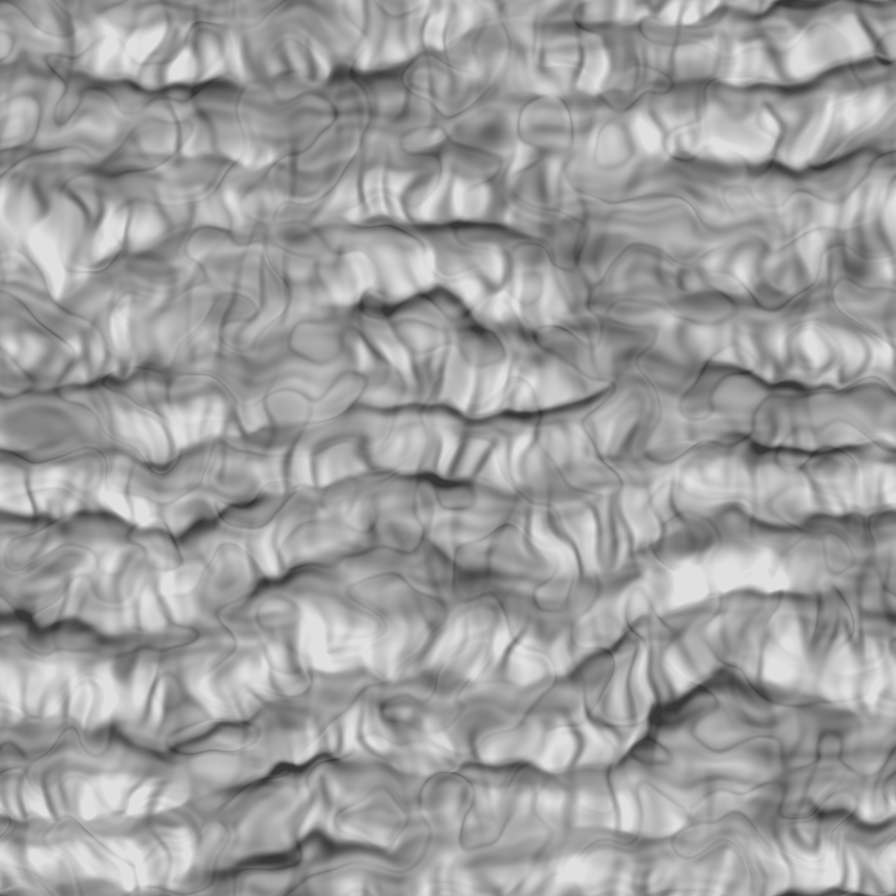
Write a WebGL 1 fragment shader that draws this texture.

```glsl
precision highp float;
// Weathered grey rock: tilted, broken ledges with grooved bright faces and
// dark undercuts. Warped periodic gradient noise lays out the ledges, then
// flowing strokes follow the faces and benches. The canvas tiles once.

uniform vec2 u_resolution;

#define ROWS 10.0           // ledges from bottom to top
#define TILT 1.0            // rows climbed across the width (integer)
#define GROOVES 27.0        // noise cells across for the face grooves
#define STROKES 58.0        // noise cells across one stroke direction
#define SWIRL 0.019         // bending of the strokes
#define BENCH_TONE 0.565
#define FACE_TONE 0.755
#define GROOVE_DEPTH 0.25
#define SHADOW_DEPTH 0.27
#define STROKE_DEPTH 0.20

float hash(vec2 p) {
  vec3 q = fract(p.xyx * 0.1031);
  q += dot(q, q.yzx + 33.33);
  return fract((q.x + q.y) * q.z);
}

// Dot product of a random unit gradient with the offset from its corner.
float corner(vec2 cell, vec2 cells, vec2 offset, float seed) {
  float angle = 6.28318 * hash(mod(cell, cells) + seed * 17.0);
  return dot(vec2(cos(angle), sin(angle)), offset);
}

// Gradient noise that repeats over the unit square.
float noise(vec2 uv, vec2 cells, float seed) {
  vec2 p = uv * cells;
  vec2 i = floor(p);
  vec2 f = p - i;
  vec2 s = f * f * f * (f * (f * 6.0 - 15.0) + 10.0);
  vec2 e = vec2(1.0, 0.0);
  float low = mix(corner(i, cells, f, seed),
                  corner(i + e.xy, cells, f - e.xy, seed), s.x);
  float high = mix(corner(i + e.yx, cells, f - e.yx, seed),
                   corner(i + e.xx, cells, f - e.xx, seed), s.x);
  return mix(low, high, s.y);
}

// Broad bends plus small curls.
vec2 swirl(vec2 uv) {
  vec2 bend = vec2(noise(uv, vec2(5.0, 6.0), 1.0), noise(uv, vec2(5.0, 6.0), 2.0));
  vec2 curl = vec2(noise(uv, vec2(17.0, 19.0), 3.0), noise(uv, vec2(19.0, 17.0), 4.0));
  return uv + vec2(0.035, 0.012) * bend + SWIRL * curl;
}

// Height in rows; the fraction runs from one undercut to the next.
float ledgeHeight(vec2 uv, vec2 flow) {
  float h = uv.y * ROWS - uv.x * TILT;
  h += 1.0 * noise(uv, vec2(3.0, 4.0), 5.0);
  h += 0.45 * noise(uv, vec2(7.0, 6.0), 6.0);
  return h + 0.22 * noise(flow, vec2(24.0, 9.0), 7.0);
}

void main() {
  vec2 uv = gl_FragCoord.xy / u_resolution;
  vec2 flow = swirl(uv);

  // Ledge faces, interrupted along their length
  float rise = fract(ledgeHeight(uv, flow));
  float present = smoothstep(-0.28, 0.16, noise(uv, vec2(5.0, ROWS), 8.0));
  float face = smoothstep(0.02, 0.17, rise) * (1.0 - smoothstep(0.50, 0.86, rise));
  face *= mix(0.2, 1.0, present);

  // Undercut: crisp at the face, softer below it
  float below = rise - step(0.5, rise);
  float spread = below < 0.0 ? 0.10 : 0.055;
  float undercut = exp(-below * below / (spread * spread));
  undercut *= smoothstep(-0.22, 0.30, noise(uv, vec2(5.0, 8.0), 9.0));

  // Upright grooves between rounded blocks
  float block = abs(noise(flow, vec2(GROOVES, ROWS), 10.0));
  float groove = 1.0 - smoothstep(0.0, 0.24, block);
  float depth = smoothstep(-0.3, 0.35, noise(uv, vec2(13.0, 11.0), 11.0));
  groove *= mix(0.35, 1.2, depth);

  // Strokes run up the faces and along the benches
  float upright = noise(flow, vec2(STROKES, 13.0), 12.0);
  float level = noise(flow, vec2(11.0, STROKES), 13.0);
  float strokes = mix(level, upright, smoothstep(0.1, 0.6, face));
  float contour = noise(flow, vec2(15.0, 18.0), 14.0);
  float crack = 1.0 - smoothstep(0.0, 0.075, abs(contour));
  float curls = sin(contour * 21.0 + 5.0 * noise(uv, vec2(9.0), 15.0));

  // Combine the tones
  float tone = mix(BENCH_TONE, FACE_TONE, face);
  tone += 0.12 * noise(uv, vec2(4.0, 7.0), 16.0);
  tone += 0.16 * noise(flow, vec2(19.0, 16.0), 17.0);
  tone += GROOVE_DEPTH * (0.30 - groove) * mix(0.25, 1.0, face);
  tone -= SHADOW_DEPTH * undercut;
  tone += STROKE_DEPTH * strokes + 0.022 * curls;
  tone -= 0.07 * crack * (1.0 - 0.6 * face);
  gl_FragColor = vec4(vec3(clamp(tone, 0.22, 0.88)), 1.0);
}
```
